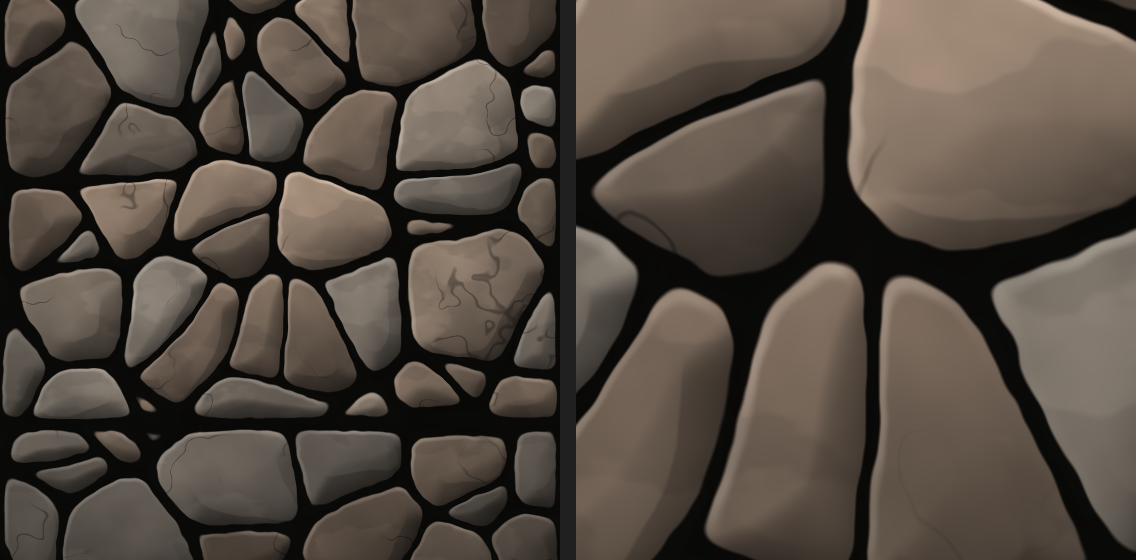
Left, the full canvas; right, a detail of the centre.
Give the GLSL for this texture, as a WebGL 1 fragment shader.

```glsl
precision highp float;
// Dry stone wall: irregular grey-brown slabs with black joints and a long ledge seam.
uniform vec2 u_resolution;

#define STONES 5.7        // grid cells across the canvas
#define SIZE_SPREAD 0.55  // variation of stone size
#define SPLIT_SHARE 0.3   // share of stones broken in two
#define ROUNDING 17.0     // higher gives sharper corners
#define JOINT 0.0065      // half width of the joints
#define LEDGE 0.243       // height of the seam
#define RIM 0.15          // strength of lit edges
#define CRACKS 0.3        // strength of hairline cracks
#define LIGHT_DIR vec2(-0.5, 0.866)
#define WARM vec3(0.405, 0.350, 0.303)
#define GREY vec3(0.405, 0.378, 0.346)
#define JOINT_COLOR vec3(0.036, 0.035, 0.030)

struct Stone {
  vec2 id;      // random key
  vec2 local;   // offset from the stone's site
  vec2 normal;  // direction towards the nearest edge
  float edge;   // distance to that edge
};

float hash(vec2 p) {
  vec3 q = fract(p.xyx * 0.1031);
  q += dot(q, q.yzx + 33.33);
  return fract((q.x + q.y) * q.z);
}

float noise(vec2 p) {
  vec2 i = floor(p), f = fract(p);
  f = f * f * (3.0 - 2.0 * f);
  return mix(mix(hash(i), hash(i + vec2(1, 0)), f.x),
             mix(hash(i + vec2(0, 1)), hash(i + vec2(1, 1)), f.x), f.y);
}

float fbm(vec2 p) {
  float sum = 0.0, amp = 0.533;
  for (int i = 0; i < 4; i++) {
    sum += amp * noise(p);
    p = mat2(1.6, 1.2, -1.2, 1.6) * p + 7.3;
    amp *= 0.5;
  }
  return sum;
}

// Site position and its weight
vec3 site(vec2 cell) {
  vec2 jitter = vec2(hash(cell), hash(cell + 57.3)) - 0.5;
  return vec3(cell + 0.5 + 0.85 * jitter, SIZE_SPREAD * hash(cell + 11.7));
}

float power(vec2 g, vec3 s) {
  return dot(g - s.xy, g - s.xy) - s.z;
}

// Blends an edge into a smooth minimum of distances
void addEdge(inout vec3 acc, float dist, vec2 dir) {
  acc += exp(-ROUNDING * dist) * vec3(dir, 1.0);
}

Stone findStone(vec2 uv) {
  vec2 warp = vec2(noise(uv * 7.0), noise(uv * 7.0 + 31.0)) - 0.5;
  vec2 chip = vec2(noise(uv * 32.0 + 5.0), noise(uv * 32.0 + 71.0)) - 0.5;
  float ledge = uv.y - LEDGE + 0.3 * JOINT * (noise(uv * 25.0) - 0.5);
  vec2 g = (uv + 0.03 * warp + 0.005 * chip) * STONES;
  if (ledge < 0.0) g += vec2(31.0, 17.4);

  // Owning site of the weighted cells
  vec2 base = floor(g);
  vec3 own = vec3(0.0);
  float best = 1e5;
  for (int y = -2; y <= 2; y++)
    for (int x = -2; x <= 2; x++) {
      vec3 s = site(base + vec2(x, y));
      float d = power(g, s);
      if (d < best) { best = d; own = s; }
    }

  // Edges towards the neighbours
  vec3 acc = vec3(0.0);
  for (int y = -2; y <= 2; y++)
    for (int x = -2; x <= 2; x++) {
      vec3 s = site(base + vec2(x, y));
      float gap = length(s.xy - own.xy);
      if (gap > 0.001)
        addEdge(acc, 0.5 * (power(g, s) - best) / gap, (s.xy - own.xy) / gap);
    }

  Stone stone;
  stone.id = floor(own.xy * 64.0);
  stone.local = g - own.xy;

  // Break across the stone, then ledge and side seams
  if (hash(stone.id + 3.0) < SPLIT_SHARE) {
    float angle = 6.283 * hash(stone.id + 9.0);
    vec2 across = vec2(cos(angle), sin(angle));
    float side = dot(stone.local, across) + 0.3 * (hash(stone.id + 5.0) - 0.5);
    addEdge(acc, 1.3 * abs(side), -sign(side) * across);
    stone.id += 19.0 * step(0.0, side);
  }
  addEdge(acc, (abs(ledge) - 0.005) * STONES, vec2(0.0, -sign(ledge)));
  addEdge(acc, min(uv.x, 1.0 - uv.x) * STONES, vec2(sign(uv.x - 0.5), 0.0));

  stone.normal = acc.xy / acc.z;
  stone.edge = -log(acc.z) / (ROUNDING * STONES) + 0.003 * (noise(uv * 65.0) - 0.5);
  return stone;
}

void main() {
  vec2 uv = gl_FragCoord.xy / u_resolution;
  Stone stone = findStone(uv);
  float depth = stone.edge - JOINT * (0.55 + 0.9 * noise(uv * 7.0 + 3.0));
  float lit = dot(stone.normal, LIGHT_DIR);
  vec2 grain = uv + stone.id * 0.37;

  // Stone tone: own value, mottling, brushed patches, slope
  float mottle = fbm(grain * 11.0);
  float tone = 0.87 + 0.26 * hash(stone.id + 2.0);
  tone *= 0.83 + 0.34 * mottle;
  tone *= 0.96 + 0.08 * smoothstep(0.46, 0.53, fbm(grain * vec2(9.0, 15.0) + 4.0));
  tone *= 1.0 + 0.16 * dot(stone.local, LIGHT_DIR);

  // Shaded sides and chipped facets
  float shade = smoothstep(-0.1, 0.9, -lit);
  float bevel = 0.055 * noise(grain * 10.0) - 0.004;
  float facet = 1.0 - smoothstep(bevel - 0.002, bevel + 0.002, depth);
  tone *= 1.0 - 0.4 * shade * exp(-max(depth, 0.0) / 0.035);
  tone *= 1.0 - 0.2 * facet * shade;

  // Hairline cracks
  float ridge = abs(fbm(grain * 7.0 + 13.0) - 0.5);
  float crack = 1.0 - smoothstep(0.0, 0.011, ridge);
  tone *= 1.0 - CRACKS * crack * smoothstep(0.45, 0.7, noise(grain * 10.0 + 8.0));

  // Lit rim
  float rim = smoothstep(0.0, 0.002, depth) * (1.0 - smoothstep(0.003, 0.009, depth));
  rim *= smoothstep(-0.15, 0.7, lit) * (0.4 + 0.6 * noise(uv * 22.0));

  // Pool of light high in the middle
  vec2 away = uv - vec2(0.5, 0.7);
  float pool = 1.21 - 0.85 * dot(away, away);
  vec3 color = mix(WARM, GREY, smoothstep(0.35, 0.8, hash(stone.id + 7.0)));
  color = (color * tone + RIM * rim) * pool;

  float soft = max(0.0013, 0.8 / u_resolution.y);
  color = mix(JOINT_COLOR * (0.8 + 0.4 * mottle), color, smoothstep(-soft, soft, depth));
  gl_FragColor = vec4(color, 1.0);
}
```
